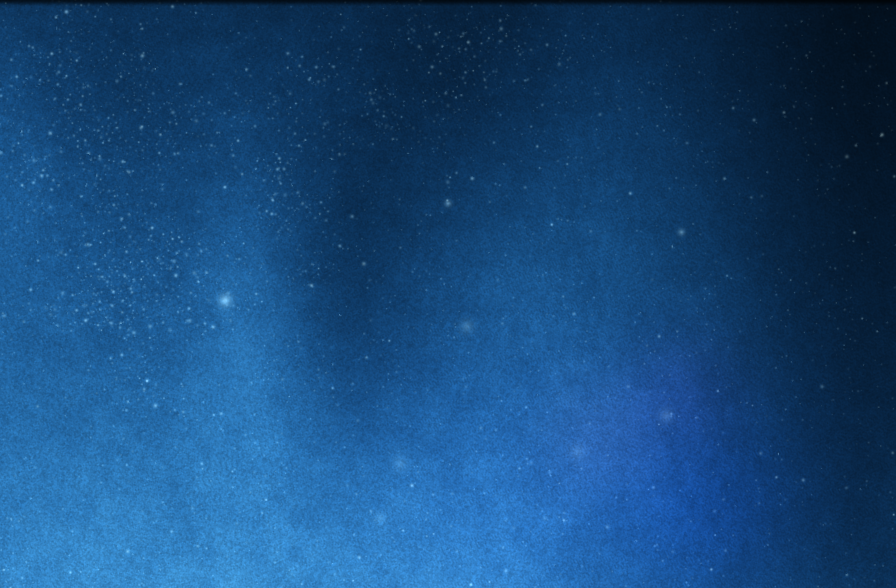
Write a Shadertoy shader that draws this texture.

```glsl
// A deep blue night sky: a pale lower left fading to a dark right side,
// with soft columns of light, a violet haze, scattered stars and fine grain.
// Elliptical glows shape one brightness field, which a colour curve then tints.

float hash(vec2 p) {
    return fract(sin(dot(p, vec2(127.1, 311.7))) * 43758.5453);
}

vec2 rotate(vec2 p, float angle) {
    float c = cos(angle), s = sin(angle);
    return vec2(c * p.x - s * p.y, s * p.x + c * p.y);
}

float noise(vec2 p) {
    vec2 cell = floor(p), f = fract(p);
    f = f * f * (3.0 - 2.0 * f);
    float low = mix(hash(cell), hash(cell + vec2(1, 0)), f.x);
    float high = mix(hash(cell + vec2(0, 1)), hash(cell + vec2(1, 1)), f.x);
    return mix(low, high, f.y);
}

// Layered noise centred on zero
float fbm(vec2 p) {
    float sum = 0.0, amp = 0.5;
    for (int i = 0; i < 5; i++) {
        sum += amp * (noise(p) - 0.5);
        p = mat2(1.6, 1.2, -1.2, 1.6) * p + 7.3;
        amp *= 0.55;
    }
    return sum;
}

// Soft elliptical spot
float glow(vec2 p, vec2 centre, vec2 radius) {
    vec2 d = (p - centre) / radius;
    return exp(-dot(d, d));
}

float brightness(vec2 p) {
    float g = 0.56 - 0.56 * p.y + 0.18 * p.y * p.y;
    g += 0.08 * glow(p, vec2(0.0, 0.70), vec2(0.12, 0.28));
    g += 0.08 * glow(p, vec2(0.41, 0.46), vec2(0.09, 0.33));
    g -= 0.10 * glow(p, vec2(0.62, 0.46), vec2(0.13, 0.30));
    g -= 0.06 * glow(p, vec2(0.80, 0.88), vec2(0.22, 0.24));
    g += 0.03 * glow(p, vec2(1.08, 0.64), vec2(0.18, 0.22));
    // Darkness on the right starts further left near the bottom
    float start = mix(0.68, 0.90, smoothstep(0.0, 0.5, p.y));
    return g * (1.0 - 0.66 * smoothstep(start, 1.52, p.x));
}

vec3 skyColour(float g) {
    return vec3(0.15 * g + 0.47 * g * g, g, 1.93 * g - 0.85 * g * g);
}

// One jittered star in some cells of a turned grid
float stars(vec2 p, float scale, float radius, float density, float seed) {
    vec2 q = rotate(p, 0.5 + seed) * scale;
    vec2 cell = floor(q);
    vec2 id = cell + seed;
    vec2 jitter = 0.18 + 0.64 * vec2(hash(id + 3.1), hash(id + 8.7));
    float d = length(q - cell - jitter) / scale;
    float size = radius * mix(0.7, 1.3, hash(id + 5.9));
    float strength = mix(0.25, 1.0, pow(hash(id + 1.7), 1.6));
    return step(hash(id), density) * strength * exp(-d * d / (size * size));
}

float starDensity(vec2 p) {
    float d = 0.02;
    d += 0.26 * glow(p, vec2(0.14, 0.85), vec2(0.20, 0.20));
    d += 0.42 * glow(p, vec2(0.23, 0.50), vec2(0.11, 0.14));
    d += 0.25 * glow(p, vec2(0.50, 0.65), vec2(0.13, 0.16));
    d += 0.34 * glow(p, vec2(0.71, 0.90), vec2(0.16, 0.12));
    d += 0.02 * glow(p, vec2(0.62, 0.20), vec2(0.35, 0.20));
    // Break the groups into clumps
    return d * smoothstep(0.15, 0.75, noise(p * 17.0 + 2.0)) * 1.25;
}

// Large blurred stars: position, radius, strength
float halos(vec2 p) {
    vec4 spots[8] = vec4[8](
        vec4(0.383, 0.489, 0.011, 0.48), vec4(0.762, 0.654, 0.006, 0.36),
        vec4(0.794, 0.445, 0.012, 0.20), vec4(1.159, 0.605, 0.006, 0.34),
        vec4(0.681, 0.211, 0.013, 0.14), vec4(0.647, 0.119, 0.010, 0.12),
        vec4(1.133, 0.293, 0.013, 0.16), vec4(0.982, 0.231, 0.014, 0.12));
    float sum = 0.0;
    for (int i = 0; i < 8; i++) {
        float r = length(p - spots[i].xy) / spots[i].z;
        sum += spots[i].w * (0.7 * exp(-r * r) + 0.3 * exp(-6.0 * r * r));
    }
    return sum;
}

void mainImage(out vec4 fragColor, in vec2 fragCoord) {
    vec2 p = fragCoord / iResolution.y;

    // Cloudy sky
    float clouds = 0.7 * fbm(p * vec2(9.0, 6.0)) + 0.9 * fbm(p * 34.0 + 4.0);
    float g = brightness(p) * (1.0 + 0.21 * clouds);
    vec3 colour = skyColour(g);

    // Violet and blue haze at the lower right
    float haze = 1.0 + 0.6 * clouds;
    colour += haze * vec3(0.05, 0.03, 0.05) * glow(p, vec2(1.01, 0.25), vec2(0.10));
    colour += haze * vec3(0.035, 0.015, 0.07) * glow(p, vec2(1.15, 0.33), vec2(0.10));
    colour += haze * vec3(0.0, 0.01, 0.08) * glow(p, vec2(1.19, 0.13), vec2(0.15));
    colour.b += 0.055 * glow(p, vec2(0.95, 0.15), vec2(0.35, 0.25));

    // Fine grain
    float grain = noise(rotate(p, 0.6) * 310.0) + noise(rotate(p, 1.1) * 430.0) - 1.0;
    colour *= 1.0 + 0.16 * grain;

    // Stars and halos
    float density = starDensity(p);
    float light = 0.42 * stars(p, 52.0, 0.0026, density, 0.0);
    light += 0.34 * stars(p, 83.0, 0.0021, density, 40.0);
    light += 0.18 * stars(p, 150.0, 0.0017, 0.05 + 0.7 * density, 90.0);
    light += halos(p);
    colour += light * vec3(0.75, 0.80, 0.72);

    // Thin dark band along the top
    colour *= mix(0.3, 1.0, smoothstep(1.0, 0.988, p.y));
    fragColor = vec4(clamp(colour, 0.0, 1.0), 1.0);
}
```
